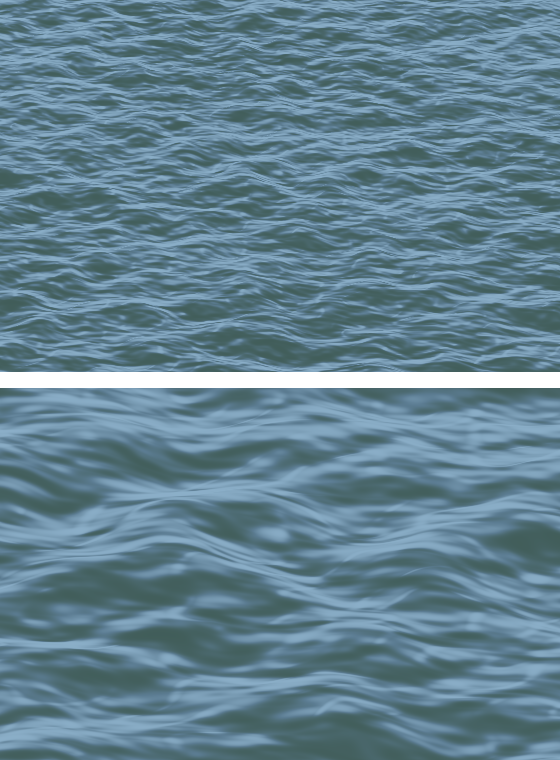
Top, the full canvas; bottom, a detail of the centre.
A WebGL 2 fragment shader for this texture:

```glsl
#version 300 es
precision highp float;
// Wind-rippled open sea seen at a slant: dark wave faces, pale sky-lit streaks.

#define WAVE_FREQ vec2(4.8, 13.0)     // cells per canvas height, largest waves
#define WAVE_GROWTH vec2(1.55, 1.68)  // frequency step between octaves
#define OCTAVES 5
#define SWELL_OCTAVES 2
#define SWELL_LIFT 0.36               // how far crests rise over the water behind
#define PERSPECTIVE 0.45              // extra shrinking toward the top
#define CONTRAST 1.25
#define BIAS 0.04
#define FILAMENT 0.75                 // strength of thin bright lines
#define DEEP vec3(0.255, 0.365, 0.350)
#define BODY vec3(0.358, 0.486, 0.572)
#define SKY vec3(0.545, 0.685, 0.785)

uniform vec2 u_resolution;
out vec4 fragColor;

// Unit gradient at a lattice cell, from an integer hash
vec2 latticeGradient(vec2 cell) {
    uvec2 k = uvec2(ivec2(cell) + 8192);
    uint h = k.x * 1597334677u ^ k.y * 3812015801u;
    h = (h ^ (h >> 15)) * 2246822519u;
    h = (h ^ (h >> 13)) * 3266489917u;
    float angle = float((h ^ (h >> 16)) & 65535u) * 6.28319 / 65536.0;
    return vec2(cos(angle), sin(angle));
}

// Gradient noise: value in x, derivatives in yz
vec3 gradientNoise(vec2 p) {
    vec2 i = floor(p), f = p - i;
    vec2 u = f * f * f * (f * (f * 6.0 - 15.0) + 10.0);
    vec2 du = 30.0 * f * f * (f * (f - 2.0) + 1.0);
    vec2 ga = latticeGradient(i);
    vec2 gb = latticeGradient(i + vec2(1, 0));
    vec2 gc = latticeGradient(i + vec2(0, 1));
    vec2 gd = latticeGradient(i + vec2(1, 1));
    float va = dot(ga, f);
    float vb = dot(gb, f - vec2(1, 0));
    float vc = dot(gc, f - vec2(0, 1));
    float vd = dot(gd, f - vec2(1, 1));
    float twist = va - vb - vc + vd;
    float value = va + u.x * (vb - va) + u.y * (vc - va) + u.x * u.y * twist;
    vec2 slope = ga + u.x * (gb - ga) + u.y * (gc - ga)
               + u.x * u.y * (ga - gb - gc + gd)
               + du * (u.yx * twist + vec2(vb, vc) - va);
    return vec3(value, slope);
}

// One wave train, tilted a little to the left or right
vec3 waveTrain(vec2 p, int octave) {
    float n = float(octave);
    vec2 freq = WAVE_FREQ * pow(WAVE_GROWTH, vec2(n));
    float tilt = 0.13 * sin(2.3 * n - 0.6);
    return gradientNoise(vec2(p.x, p.y + tilt * p.x) * freq + n * vec2(17.3, 41.7));
}

// Upward shift of the surface by the swell
float swellLift(vec2 p) {
    float lift = 0.0;
    for (int i = 0; i < SWELL_OCTAVES; i++) {
        lift += waveTrain(p, i).x / (WAVE_FREQ.y * pow(WAVE_GROWTH.y, float(i)));
    }
    return lift * SWELL_LIFT;
}

void main() {
    vec2 uv = gl_FragCoord.xy / u_resolution.y;
    float centre = 0.5 * u_resolution.x / u_resolution.y;

    // Sea plane, finer with distance
    vec2 sea = vec2((uv.x - centre) * (1.0 + PERSPECTIVE * uv.y),
                    uv.y + 0.5 * PERSPECTIVE * uv.y * uv.y);

    // Find the surface point that the swell lifts to this place
    vec2 p = sea;
    for (int i = 0; i < 3; i++) p.y = sea.y - swellLift(p);

    // Faces rising away from the viewer are dark, backs reflect the sky
    float light = 0.0;
    float weight = 0.57;
    for (int i = 0; i < OCTAVES; i++) {
        light -= weight * waveTrain(p, i).z;
        weight *= 0.95;
    }

    // Thin crest lines, strongest on the lit water
    vec2 lineSpace = vec2(p.x, p.y - 0.09 * p.x) * vec2(9.0, 36.0);
    lineSpace.y += 0.5 * waveTrain(p, 2).x;
    float crest = 1.0 - smoothstep(0.0, 0.1, abs(gradientNoise(lineSpace + 73.0).x));
    light += FILAMENT * crest * smoothstep(-1.0, 0.8, light);

    // Broad gusts and a paler distance
    light += 0.6 * gradientNoise(sea * vec2(1.6, 3.5) + 29.0).x;
    light += 0.3 * (uv.y - 0.5);

    // Tone curve and water colours
    float tone = 1.0 / (1.0 + exp(-1.7 * (CONTRAST * light + BIAS)));
    vec3 colour = mix(DEEP, BODY, min(2.0 * tone, 1.0));
    colour = mix(colour, SKY, max(2.0 * tone - 1.0, 0.0));
    fragColor = vec4(colour, 1.0);
}
```
